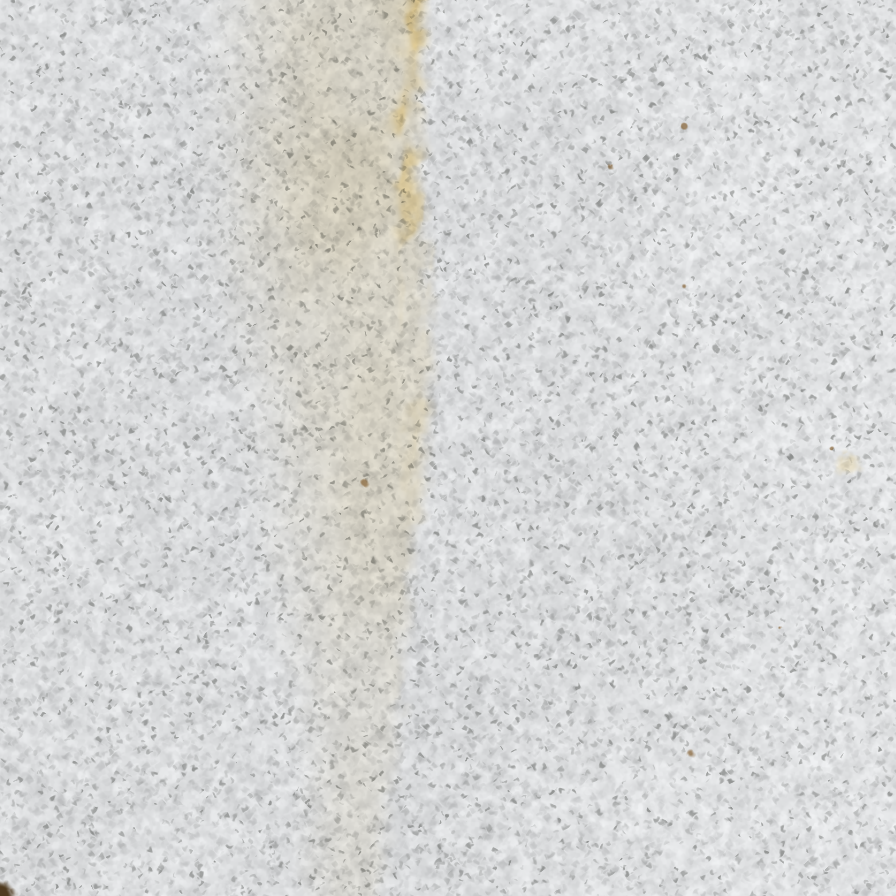
Reproduce this texture procedurally as a three.js fragment shader.

```glsl
// Pale fine-grained granite slab with a vertical yellowish water stain.
#define PALE vec3(0.880, 0.886, 0.892)
#define SPECK vec3(0.40, 0.41, 0.40)
#define STAIN_TINT vec3(0.965, 0.935, 0.855)
#define OCHRE_TINT vec3(0.985, 0.900, 0.680)
#define RUST vec3(0.52, 0.38, 0.20)
#define SPECK_FREQ 135.0
#define GRAIN_FREQ 105.0
#define SPECK_DEPTH 0.62
#define GRAIN_DEPTH 0.10
#define STAIN_EDGE 0.475
#define RUST_SPOTS 7

varying vec2 vUv;

vec3 hash3(vec2 p) {
  vec3 q = vec3(dot(p, vec2(127.1, 311.7)), dot(p, vec2(269.5, 183.3)), dot(p, vec2(419.2, 371.9)));
  return fract(sin(q) * 43758.5453);
}

// Smooth cellular noise: random cell tones blended by distance, 0 to 1.
float softCells(vec2 p) {
  vec2 cell = floor(p);
  float tone = 0.0, total = 0.0;
  for (int j = -1; j <= 1; j++) {
    for (int i = -1; i <= 1; i++) {
      vec2 id = cell + vec2(float(i), float(j));
      vec3 h = hash3(id);
      vec2 d = id + 0.15 + 0.7 * h.xy - p;
      float w = exp(-6.0 * dot(d, d));
      tone += w * h.z;
      total += w;
    }
  }
  return tone / total;
}

// Scattered, randomly turned oval grains; share is the part of cells filled.
float grains(vec2 p, float share, float minRadius, float maxRadius) {
  vec2 cell = floor(p);
  float cover = 0.0;
  for (int j = -1; j <= 1; j++) {
    for (int i = -1; i <= 1; i++) {
      vec2 id = cell + vec2(float(i), float(j));
      vec3 place = hash3(id + 17.0);
      vec3 form = hash3(id + 71.0);
      vec2 d = p - id - place.xy;
      float angle = 6.2832 * form.x;
      vec2 axis = vec2(cos(angle), sin(angle));
      d = vec2(dot(d, axis), 1.45 * dot(d, vec2(-axis.y, axis.x)));
      float radius = mix(minRadius, maxRadius, form.y);
      float body = 1.0 - smoothstep(0.35 * radius, 1.25 * radius, length(d));
      float strength = mix(0.2, 1.0, form.z * form.z);
      cover = max(cover, body * strength * step(place.z, share));
    }
  }
  return cover;
}

// Grey and white mineral grains under darker mica specks.
vec3 granite(vec2 uv) {
  float clouds = softCells(uv * 7.0) + 0.6 * softCells(uv * 23.0 + 5.0) - 0.8;
  float mottle = softCells(uv * GRAIN_FREQ * 0.9 + 31.0) - 0.5;
  float fine = softCells(uv * 230.0 + 9.0) - 0.5;
  vec2 bent = uv + 0.0012 * sin(uv.yx * 610.0 + 2.0 * sin(uv * 370.0));
  float grey = grains(bent * GRAIN_FREQ, 0.62, 0.4, 0.8);
  float dark = grains(bent * SPECK_FREQ + 43.0, 0.36 - 0.10 * clouds, 0.28, 0.66);
  float light = 0.018 * clouds + 0.075 * mottle + 0.045 * fine - GRAIN_DEPTH * grey;
  light += 0.018 * smoothstep(0.4, 1.0, uv.x) - 0.010;
  return mix(PALE + light, SPECK, SPECK_DEPTH * dark);
}

// Stain with a crisp right side, fading leftward and toward the bottom.
vec3 stain(vec3 color, vec2 uv) {
  float patchy = softCells(uv * vec2(16.0, 7.0) + 3.0);
  float ragged = softCells(uv * 60.0 + 11.0) - 0.5;
  float edge = STAIN_EDGE - 0.05 * (1.0 - smoothstep(0.0, 0.5, uv.y));
  edge += 0.006 * sin(uv.y * 13.0) + 0.014 * ragged;
  float width = mix(0.11, 0.27, smoothstep(0.0, 0.75, uv.y));
  float inside = 1.0 - smoothstep(edge - 0.014, edge + 0.012, uv.x);
  float body = inside * smoothstep(edge - width, edge - 0.3 * width, uv.x);
  body *= mix(0.4, 1.0, smoothstep(0.0, 0.9, uv.y)) * mix(0.75, 1.2, patchy);
  color *= mix(vec3(1.0), STAIN_TINT, body);

  float rim = (uv.x - edge + 0.014) / 0.013;
  float streak = exp(-rim * rim) * smoothstep(0.3, 0.95, uv.y);
  streak *= smoothstep(0.25, 0.75, softCells(uv * vec2(40.0, 18.0)));
  return color * mix(vec3(1.0), OCHRE_TINT, 0.85 * streak);
}

// A few rusty pits, one faint yellow blot and a worn corner.
vec3 rust(vec3 color, vec2 uv) {
  float wobble = softCells(uv * 150.0) - 0.5;
  for (int i = 0; i < RUST_SPOTS; i++) {
    vec3 h = hash3(vec2(float(i), 8.0));
    vec2 spot = vec2(mix(0.36, 0.99, h.x), mix(0.15, 0.9, h.y));
    float radius = mix(0.0025, 0.006, h.z);
    float d = length(uv - spot) + 0.004 * wobble;
    color = mix(color, RUST, 0.7 * (1.0 - smoothstep(0.3 * radius, radius, d)));
  }
  float blot = length((uv - vec2(0.945, 0.482)) * vec2(1.0, 1.3)) + 0.012 * wobble;
  color *= mix(vec3(1.0), OCHRE_TINT, 0.5 * (1.0 - smoothstep(0.004, 0.02, blot)));
  float corner = length(uv) + 0.006 * wobble;
  return mix(color, RUST * 0.6, 1.0 - smoothstep(0.010, 0.019, corner));
}

void main() {
  vec3 color = rust(stain(granite(vUv), vUv), vUv);
  gl_FragColor = vec4(clamp(color, 0.0, 1.0), 1.0);
}
```
